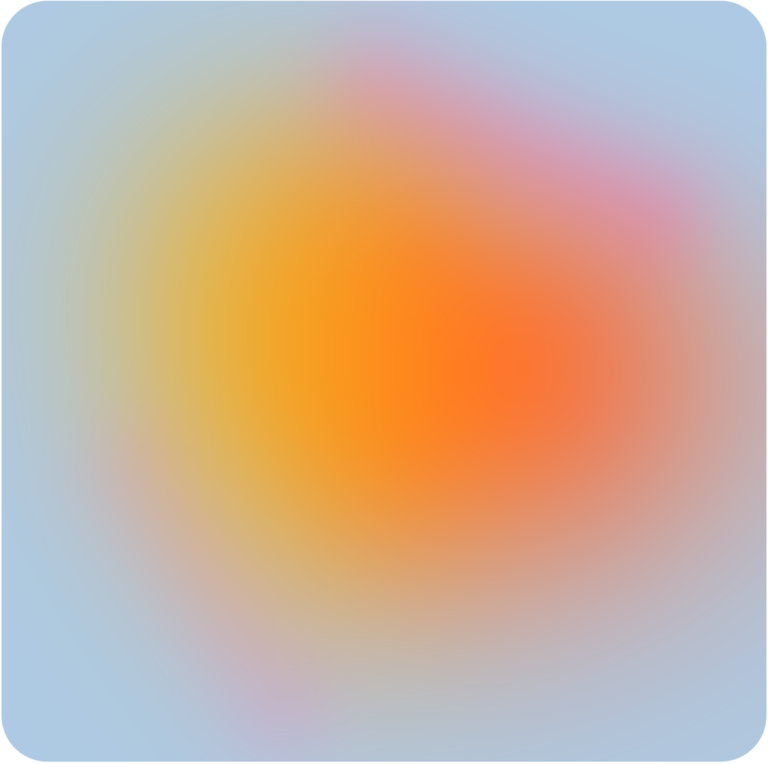
Write a Shadertoy shader that draws this background.

```glsl
// A soft card of pale blue with a blurred yellow-to-coral glow and mauve rims.

const vec3 PAPER  = vec3(1.0);
const vec3 SKY    = vec3(0.68, 0.79, 0.89);
const vec3 MAUVE  = vec3(0.80, 0.64, 0.87);
const vec3 YELLOW = vec3(0.97, 0.68, 0.08);
const vec3 CORAL  = vec3(1.02, 0.39, 0.15);

const vec2  GLOW_CENTER = vec2(0.56, 0.503);
const float GLOW_RADIUS = 0.3125;          // mean distance of half strength
const vec2  GLOW_WAVE_1 = vec2(-0.033, 0.018);
const vec2  GLOW_WAVE_2 = vec2(0.028, -0.021);
const vec2  GLOW_WAVE_3 = vec2(0.020, 0.008);
const float SOFT_FALLOFF  = 2.0;
const float CRISP_FALLOFF = 3.3;
const float CRISP_ANGLE   = 2.356;         // the upper left edge is crispest
const vec2  HUE_SPAN = vec2(0.20, 0.85);   // yellow on the left, coral on the right

const float RIM_WIDTH = 0.09;
const float UPPER_RIM = 0.75;
const float LOWER_RIM = 0.45;

const vec2  CARD_MIN = vec2(0.002, 0.003);
const vec2  CARD_MAX = vec2(0.998, 0.999);
const float CORNER_RADIUS = 0.06;

float roundedBox(vec2 p, vec2 halfSize, float radius) {
    vec2 q = abs(p) - halfSize + radius;
    return length(max(q, 0.0)) + min(max(q.x, q.y), 0.0) - radius;
}

// Gaussian haze around the segment from a to b
float haze(vec2 p, vec2 a, vec2 b) {
    vec2 along = b - a;
    float t = clamp(dot(p - a, along) / dot(along, along), 0.0, 1.0);
    float d = length(p - a - along * t) / RIM_WIDTH;
    return exp(-d * d);
}

vec2 direction(float angle) {
    return vec2(cos(angle), sin(angle));
}

// Strength of a glow whose radius and softness change with angle
float glow(vec2 p) {
    vec2 q = p - GLOW_CENTER;
    float angle = atan(q.y, q.x + 1e-6);
    float radius = GLOW_RADIUS
        + dot(GLOW_WAVE_1, direction(angle))
        + dot(GLOW_WAVE_2, direction(2.0 * angle))
        + dot(GLOW_WAVE_3, direction(3.0 * angle));
    float crispness = 0.5 + 0.5 * cos(angle - CRISP_ANGLE);
    float falloff = mix(SOFT_FALLOFF, CRISP_FALLOFF, crispness);
    return exp2(-pow(length(q) / radius + 1e-5, falloff));
}

void mainImage(out vec4 fragColor, in vec2 fragCoord) {
    vec2 uv = fragCoord / iResolution.xy;

    // Mauve rims behind the glow
    vec3 color = SKY;
    color = mix(color, MAUVE, UPPER_RIM * haze(uv, vec2(0.50, 0.875), vec2(0.84, 0.72)));
    color = mix(color, MAUVE, LOWER_RIM * haze(uv, vec2(0.19, 0.38), vec2(0.36, 0.09)));

    // Warm glow
    vec3 warm = mix(YELLOW, CORAL, smoothstep(HUE_SPAN.x, HUE_SPAN.y, uv.x));
    color = mix(color, warm, glow(uv));

    // Rounded card edge
    float edge = roundedBox(uv - 0.5 * (CARD_MIN + CARD_MAX),
                            0.5 * (CARD_MAX - CARD_MIN), CORNER_RADIUS);
    float pixel = 1.0 / iResolution.y;
    color = mix(color, PAPER, smoothstep(-pixel, pixel, edge));

    fragColor = vec4(clamp(color, 0.0, 1.0), 1.0);
}
```
